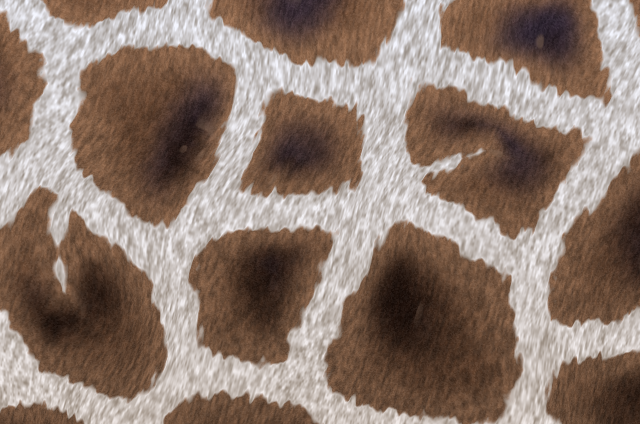
A Shadertoy shader for this texture:

```glsl
float hash(vec2 p) {
    vec3 q = fract(p.xyx * 0.1031);
    q += dot(q, q.yzx + 33.33);
    return fract((q.x + q.y) * q.z);
}

vec2 hash2(vec2 p) {
    return vec2(hash(p + 17.3), hash(p + 71.9));
}

float noise(vec2 p) {
    vec2 i = floor(p), f = fract(p);
    f = f * f * (3.0 - 2.0 * f);
    return mix(mix(hash(i), hash(i + vec2(1, 0)), f.x),
               mix(hash(i + vec2(0, 1)), hash(i + vec2(1, 1)), f.x), f.y);
}

float fbm(vec2 p) {
    float sum = 0.0, amp = 0.53;
    for (int i = 0; i < 4; i++) {
        sum += amp * noise(p);
        p = mat2(0.8, 0.6, -0.6, 0.8) * p * 2.03 + 5.7;
        amp *= 0.5;
    }
    return sum;
}

mat2 rotate(float a) {
    return mat2(cos(a), sin(a), -sin(a), cos(a));
}

vec2 seedOffset(vec2 cell) {
    return 0.5 + 0.72 * (hash2(cell) - 0.5);
}

// Rounded distance to the cell border; also gives the cell and its local position
float cellBorder(vec2 p, out vec2 cell, out vec2 local) {
    vec2 base = floor(p);
    float nearest = 1e3;
    for (int y = -1; y <= 1; y++)
    for (int x = -1; x <= 1; x++) {
        vec2 c = base + vec2(x, y);
        vec2 r = p - c - seedOffset(c);
        if (dot(r, r) < nearest) {
            nearest = dot(r, r);
            cell = c;
            local = r;
        }
    }
    float sum = 0.0;
    for (int y = -2; y <= 2; y++)
    for (int x = -2; x <= 2; x++) {
        if (x == 0 && y == 0) continue;
        vec2 c = cell + vec2(x, y);
        vec2 toSeed = c + seedOffset(c) - cell - seedOffset(cell);
        float d = 0.5 * length(toSeed) - dot(local, normalize(toSeed));
        sum += exp(-22.0 * d);
    }
    return -log(sum) / 22.0;
}

void mainImage(out vec4 fragColor, in vec2 fragCoord) {
    vec2 uv = fragCoord / iResolution.y;

    // Hair strands along a gently bending direction
    vec2 bend = vec2(noise(uv * 4.0), noise(uv * 4.0 + 9.0)) - 0.5;
    vec2 hair = rotate(0.3) * (uv + 0.07 * bend);
    float strand = 0.6 * noise(hair * vec2(150, 48)) + 0.4 * noise(hair * vec2(260, 110) + 31.0);
    float tuft = noise(hair * vec2(75, 26) + 4.0);

    // Irregular patches separated by pale bands
    vec2 cell, local;
    vec2 p = rotate(0.25) * uv * 2.3 + vec2(3.2, 7.6);
    p += 0.14 * (vec2(fbm(uv * 4.0 + 2.0), fbm(uv * 4.0 + 13.0)) - 0.5);
    float border = cellBorder(p, cell, local);
    float inside = border - 0.098;

    // Tapered pale slit in some patches
    float turn = 6.2832 * hash(cell + 3.1);
    vec2 q = rotate(turn) * local;
    if (hash(cell + 8.4) > 0.68)
        inside = min(inside, max(abs(q.y + 0.04 * q.x) - 0.13 * (q.x - 0.1), 0.1 - q.x));

    float edge = inside + 0.055 * (tuft - 0.5) + 0.03 * (strand - 0.5)
               + 0.06 * (fbm(uv * 14.0) - 0.5);
    float soft = max(0.014, 2.3 / iResolution.y);
    float coat = smoothstep(-soft, soft, edge);

    // Brown coat darkening toward an elongated core
    float cloud = fbm(uv * 9.0 + 20.0) - 0.5;
    float reach = length((rotate(turn + 1.2) * local) * vec2(0.8, 1.6)) + 0.34 * cloud;
    float core = smoothstep(0.52, 0.04, reach) * smoothstep(0.0, 0.2, inside);
    float depth = smoothstep(0.02, 0.32, inside + 0.2 * cloud);
    vec3 brown = mix(vec3(0.49, 0.36, 0.27), vec3(0.36, 0.25, 0.18), depth);
    vec3 darkCore = mix(vec3(0.12, 0.07, 0.05), vec3(0.16, 0.13, 0.18),
                        smoothstep(0.3, 0.9, uv.y + 0.8 * cloud));
    brown = mix(brown, darkCore, 0.95 * core);
    brown *= 0.84 + 0.26 * uv.y + 0.5 * (strand - 0.5);
    brown += 0.05 * (hash(floor(hair * 300.0)) - 0.5);

    // Sparse tan flecks in the core
    float fleck = smoothstep(0.7, 0.85, noise(hair * vec2(42, 30) + 50.0));
    fleck *= smoothstep(0.16, 0.04, length(local));
    brown = mix(brown, vec3(0.5, 0.4, 0.33), 0.5 * fleck);

    // Pale fur with warm shadows between the hairs
    vec3 pale = mix(vec3(0.59, 0.55, 0.51), vec3(0.96, 0.96, 0.98),
                    clamp(strand * 1.15 + 0.2 * (tuft - 0.5), 0.0, 1.0));
    pale *= mix(vec3(0.98, 0.95, 0.92), vec3(1.0, 1.01, 1.03), uv.y);

    fragColor = vec4(mix(pale, brown, coat), 1.0);
}
```
